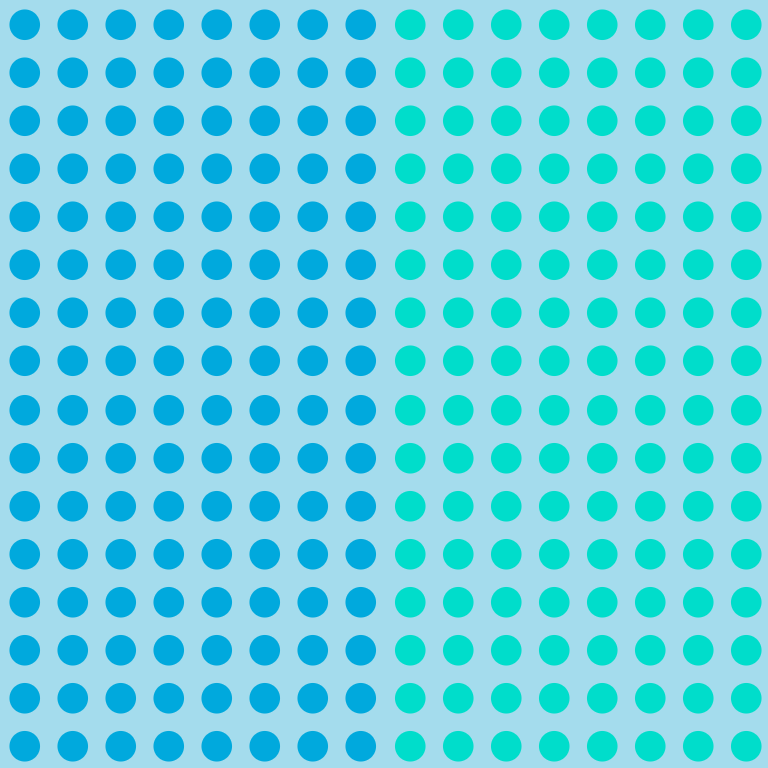
This pattern is drawn by a WebGL 1 fragment shader. Its source:

```glsl
precision highp float;
// A 16 by 16 grid of flat dots on pale blue: blue on the left half, turquoise on the right.
// Each cell holds one circle distance; the grid is nudged slightly in each
// half, so the middle row and column gaps are a little wider than the rest.

uniform vec2 u_resolution;

const float DOTS_PER_SIDE = 16.0;
const float DOT_RADIUS = 0.0199;
const float NEAR_NUDGE = 0.5 / 512.0;
const float FAR_NUDGE = 1.5 / 512.0;

const vec3 BACKGROUND = vec3(0.645, 0.863, 0.929);
const vec3 BLUE = vec3(0.0, 0.663, 0.867);
const vec3 TURQUOISE = vec3(0.0, 0.867, 0.796);

// Offset from the nearest dot centre, in canvas units
vec2 dotOffset(vec2 p, vec2 nudge) {
  return (fract((p - nudge) * DOTS_PER_SIDE) - 0.5) / DOTS_PER_SIDE;
}

float circleDistance(vec2 p, float radius) {
  return length(p) - radius;
}

// Coverage of a shape with a one-pixel soft edge
float coverage(float dist, float pixel) {
  return clamp(0.5 - dist / pixel, 0.0, 1.0);
}

void main() {
  // Canvas coordinates measured from the upper left
  vec2 p = gl_FragCoord.xy / u_resolution;
  p.y = 1.0 - p.y;
  float pixel = 1.0 / min(u_resolution.x, u_resolution.y);

  // Halves decide the nudge on both axes and the dot colour
  vec2 farHalf = step(0.5, p);
  vec2 nudge = mix(vec2(NEAR_NUDGE), vec2(FAR_NUDGE), farHalf);
  vec3 dotColor = mix(BLUE, TURQUOISE, farHalf.x);

  float dist = circleDistance(dotOffset(p, nudge), DOT_RADIUS);
  gl_FragColor = vec4(mix(BACKGROUND, dotColor, coverage(dist, pixel)), 1.0);
}
```
